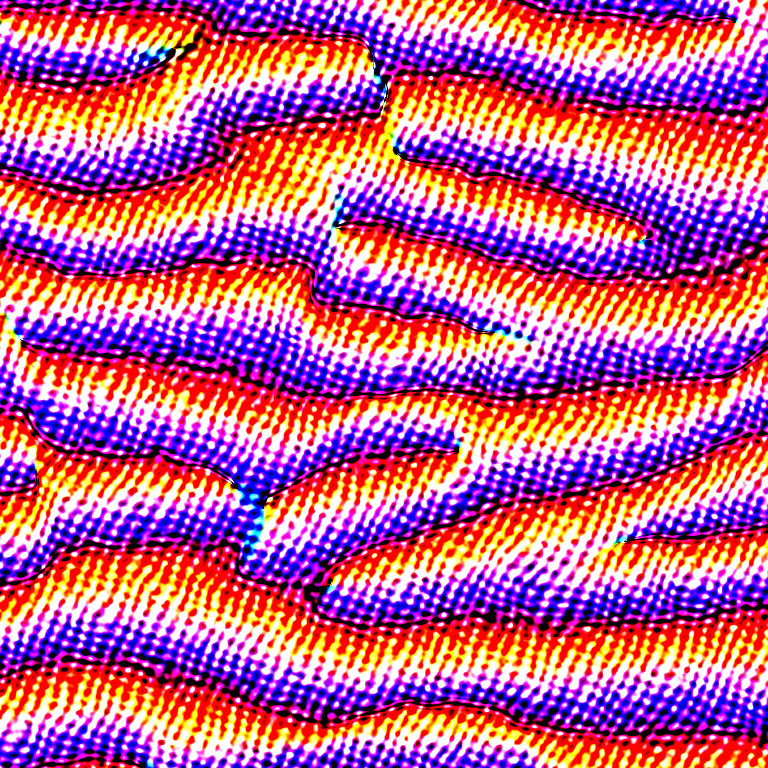
Reproduce this pattern procedurally as a WebGL 2 fragment shader.

```glsl
#version 300 es
precision highp float;
// Rainbow-shaded horizontal ridges that fork and end, covered with fine slanted streaks.

uniform vec2 u_resolution;
out vec4 fragColor;

const float TAU = 6.2831853;

vec2 hash2(vec2 p) {
  vec3 q = fract(vec3(p.xyx) * vec3(0.1031, 0.1030, 0.0973));
  q += dot(q, q.yzx + 33.33);
  return fract((q.xx + q.yz) * q.zy);
}

float valueNoise(vec2 p) {
  vec2 i = floor(p), f = fract(p);
  f = f * f * (3.0 - 2.0 * f);
  float low = mix(hash2(i).x, hash2(i + vec2(1, 0)).x, f.x);
  float high = mix(hash2(i + vec2(0, 1)).x, hash2(i + vec2(1, 1)).x, f.x);
  return mix(low, high, f.y) * 2.0 - 1.0;
}

// Sum of random wave packets; its angle is the position across a ridge.
vec2 ridgeWave(vec2 uv) {
  vec2 grid = vec2(4.6, 8.0);
  vec2 cell = floor(uv * grid);
  vec2 sum = vec2(0.0);
  for (int j = -2; j <= 2; j++) {
    for (int i = -2; i <= 2; i++) {
      vec2 id = cell + vec2(i, j) + 20.0;
      vec2 center = id - 20.0 + hash2(id);
      vec2 random = hash2(id + 71.0);
      vec2 d = uv * grid - center;
      float tilt = (random.x - 0.46) * 0.7;
      float frequency = 7.6 + 3.2 * (random.y - 0.5);
      vec2 downhill = vec2(sin(tilt), -cos(tilt));
      float angle = TAU * (frequency * dot(downhill, d / grid) + hash2(id + 143.0).x);
      sum += exp(-1.2 * dot(d, d)) * vec2(cos(angle), sin(angle));
    }
  }
  return sum;
}

void main() {
  vec2 uv = gl_FragCoord.xy / u_resolution.y;

  // Ridge position: 0 at the crease, growing downward, wrapping at one half
  vec2 wave = ridgeWave(uv + 0.005 * valueNoise(uv * 34.0));
  float across = atan(wave.y, wave.x + 1e-6) / TAU;

  // Slanted streaks, broken into dots on the shaded lower side
  float wobble = valueNoise(uv * 9.0 + 5.0) + 0.6 * valueNoise(uv * 26.0 + 9.0);
  float streak = cos(TAU * ((uv.x - 0.45 * uv.y) * 55.0 + 0.5 * wobble));
  float dots = cos(TAU * (dot(uv, vec2(22.0, 66.0)) + 0.6 * wobble));
  float lowerSide = 0.5 + 0.5 * cos(TAU * (across - 0.85));
  float weave = 0.72 * streak + mix(0.25, 0.55, lowerSide) * dots;

  // Fine grain, slightly different in each channel
  vec2 speck = uv * 180.0;
  vec3 tint = vec3(valueNoise(speck + 300.0), valueNoise(speck + 500.0), valueNoise(speck + 700.0));
  vec3 grain = 0.55 * valueNoise(speck + 40.0) + 0.3 * tint;

  // Each colour channel peaks at its own height on the ridge
  vec3 peak = vec3(0.34, 0.44, 0.68);
  vec3 light = 0.88 * cos(TAU * (across - peak)) + vec3(0.68, -0.38, 0.2);
  light += (weave + grain) * vec3(0.75, 1.1, 0.85);

  // Warmer and cooler ridges
  float warmth = valueNoise(uv * vec2(3.0, 6.0) + 12.0);
  light += 0.2 * warmth * vec3(0.3, 0.6, -1.0);

  // Thin dark and pale hatching that runs along each crease
  float crease = exp(-pow(across / 0.1, 2.0));
  float hatch = 0.2 + 0.75 * cos(TAU * (across * 11.0 + 0.15 * wobble));
  light -= crease * hatch * vec3(1.0, 0.75, 0.9);

  // Green glints where ridges fork
  float fork = 1.0 - smoothstep(0.03, 0.2, length(wave));
  light += fork * vec3(-0.7, 0.7, -0.2);

  vec3 color = clamp(0.5 + 1.3 * light, 0.0, 1.0);
  fragColor = vec4(color, 1.0);
}
```
